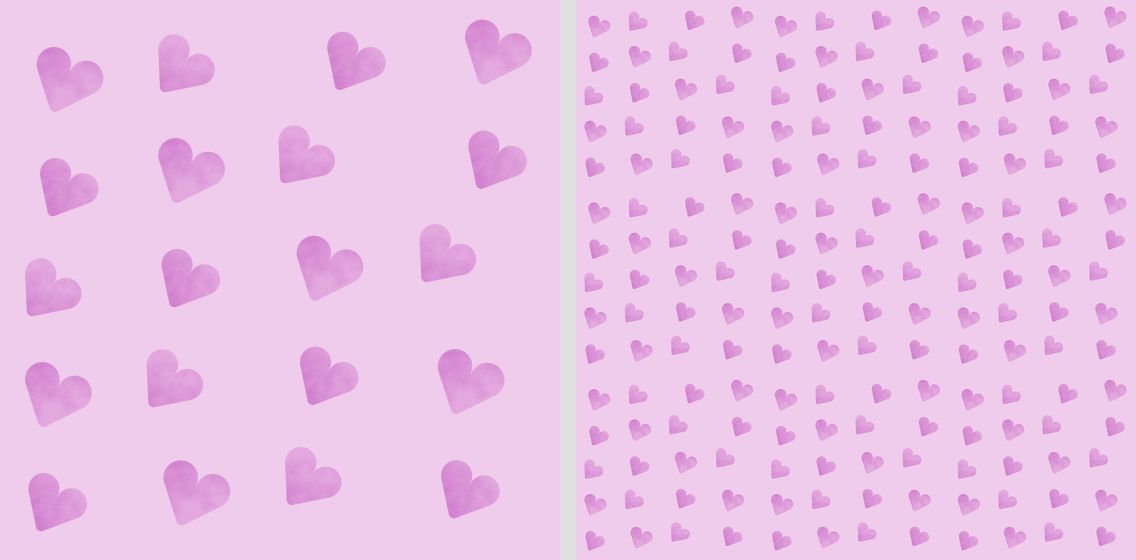
Left: one tile. Right: repeated 3 by 3.
Give the GLSL for this pattern, as a Shadertoy shader.

```glsl
// Watercolour hearts scattered on a plain pink ground, four columns by five rows.
// Three heart kinds alternate along diagonals; each is a mirrored round-cone
// distance shape, tinted by a directional wash plus wrapping gradient noise.

const int COLUMNS = 4;
const int ROWS = 5;
const float HEART_SIZE = 0.03125;
const vec3 GROUND = vec3(0.937, 0.800, 0.922);
const vec3 PALE_WASH = vec3(0.890, 0.660, 0.872);
const vec3 DEEP_WASH = vec3(0.815, 0.485, 0.800);

// Per kind: tilt, scale, wash direction (x, y)
const vec4 KINDS[3] = vec4[3](
    vec4(0.401, 1.00, -0.45, 0.85),
    vec4(0.506, 0.90, -0.85, -0.30),
    vec4(0.663, 0.91, -0.50, -0.70));
const float KIND_TONE[3] = float[3](0.30, 0.42, 0.24);
const vec2 KIND_SHIFT[3] = vec2[3](vec2(0.0), vec2(0.0056, 0.009), vec2(-0.016, 0.0047));
const vec2 COLUMN_TOP[4] = vec2[4](
    vec2(0.125, 0.127), vec2(0.349, 0.102), vec2(0.603, 0.089), vec2(0.862, 0.104));

vec2 gradientAt(vec2 cell, float period) {
    vec2 c = mod(cell, period);
    vec3 h = fract(vec3(c.xyx) * vec3(0.1031, 0.1030, 0.0973));
    h += dot(h, h.yzx + 33.33);
    float angle = 6.2832 * fract((h.x + h.y) * h.z);
    return vec2(cos(angle), sin(angle));
}

float gradientNoise(vec2 p, float period) {
    vec2 i = floor(p), f = p - i;
    vec2 u = f * f * f * (f * (f * 6.0 - 15.0) + 10.0);
    vec2 e = vec2(1.0, 0.0);
    float a = dot(gradientAt(i, period), f);
    float b = dot(gradientAt(i + e.xy, period), f - e.xy);
    float c = dot(gradientAt(i + e.yx, period), f - e.yx);
    float d = dot(gradientAt(i + e.xx, period), f - e.xx);
    return mix(mix(a, b, u.x), mix(c, d, u.x), u.y);
}

float fbm(vec2 p, float period) {
    float sum = 0.0, amp = 0.5;
    for (int i = 0; i < 5; i++) {
        sum += amp * gradientNoise(p, period);
        p *= 2.0;
        period *= 2.0;
        amp *= 0.55;
    }
    return sum;
}

// Distance to two circles joined by tangents; ends at a and b
float roundCone(vec2 p, vec2 a, vec2 b, float ra, float rb) {
    float h = length(b - a);
    vec2 axis = (b - a) / h;
    p -= a;
    p = vec2(abs(dot(p, vec2(axis.y, -axis.x))), dot(p, axis));
    float slope = (ra - rb) / h;
    float c = sqrt(1.0 - slope * slope);
    float k = dot(p, vec2(-slope, c));
    if (k < 0.0) return length(p) - ra;
    if (k > c * h) return length(p - vec2(0.0, h)) - rb;
    return dot(p, vec2(c, slope)) - ra;
}

// Upright heart with its cleft at the origin and lobes of about unit radius
float heartDistance(vec2 p) {
    p.x = abs(p.x);
    vec2 tip = vec2(0.0, -2.17), lobe = vec2(1.0, 0.0);
    vec2 axis = normalize(lobe - tip);
    float core = max(p.y, dot(p - tip, vec2(axis.y, -axis.x)));
    return min(core, roundCone(p, tip, lobe, 0.33, 0.985));
}

// Cleft position, measured from the top left
vec2 heartPosition(int col, int row, int kind) {
    vec2 pos = COLUMN_TOP[col] + float(row) * vec2(-0.0069, 0.1875) + KIND_SHIFT[kind];
    int diagonal = row - col;
    // Diagonal bands drift apart towards the corners
    if (diagonal < -1) pos.x += 0.028;
    if (diagonal == -1 && col > 1) pos += vec2(-0.0325, -0.012);
    if (diagonal < 0 && col == 3) pos.y -= 0.026;
    if (diagonal > 2) pos += float(col) * vec2(0.030, 0.013);
    return pos;
}

vec3 washColour(vec2 p, vec2 direction, float tone, float seed) {
    vec2 q = p + vec2(0.0, 0.4);
    float blotch = fbm(q * 0.9 + seed, 16.0);
    float grain = gradientNoise(q * 14.0 + seed, 64.0);
    float pigment = tone + 0.24 * dot(q, direction) + 0.75 * blotch + 0.06 * grain;
    return mix(PALE_WASH, DEEP_WASH, clamp(pigment, 0.0, 1.0));
}

void mainImage(out vec4 fragColor, in vec2 fragCoord) {
    vec2 uv = fragCoord / iResolution.xy;
    float pixel = 1.0 / min(iResolution.x, iResolution.y);
    vec3 colour = GROUND;

    for (int col = 0; col < COLUMNS; col++) {
        for (int row = 0; row < ROWS; row++) {
            int kind = (row - col + 3) % 3;
            vec4 style = KINDS[kind];
            float size = HEART_SIZE * style.y;
            vec2 pos = heartPosition(col, row, kind);
            vec2 p = uv - vec2(pos.x, 1.0 - pos.y);
            p = (p - round(p)) / size;  // nearest copy across the tile edges
            if (dot(p, p) > 9.0) continue;

            float c = cos(style.x), s = sin(style.x);
            float d = heartDistance(vec2(c * p.x - s * p.y, s * p.x + c * p.y)) * size;
            float cover = 1.0 - smoothstep(-0.75 * pixel, 0.75 * pixel, d);
            vec3 wash = washColour(p, style.zw, KIND_TONE[kind], 5.0 * float(kind) + 3.3);
            colour = mix(colour, wash, cover);
        }
    }
    fragColor = vec4(colour, 1.0);
}
```
